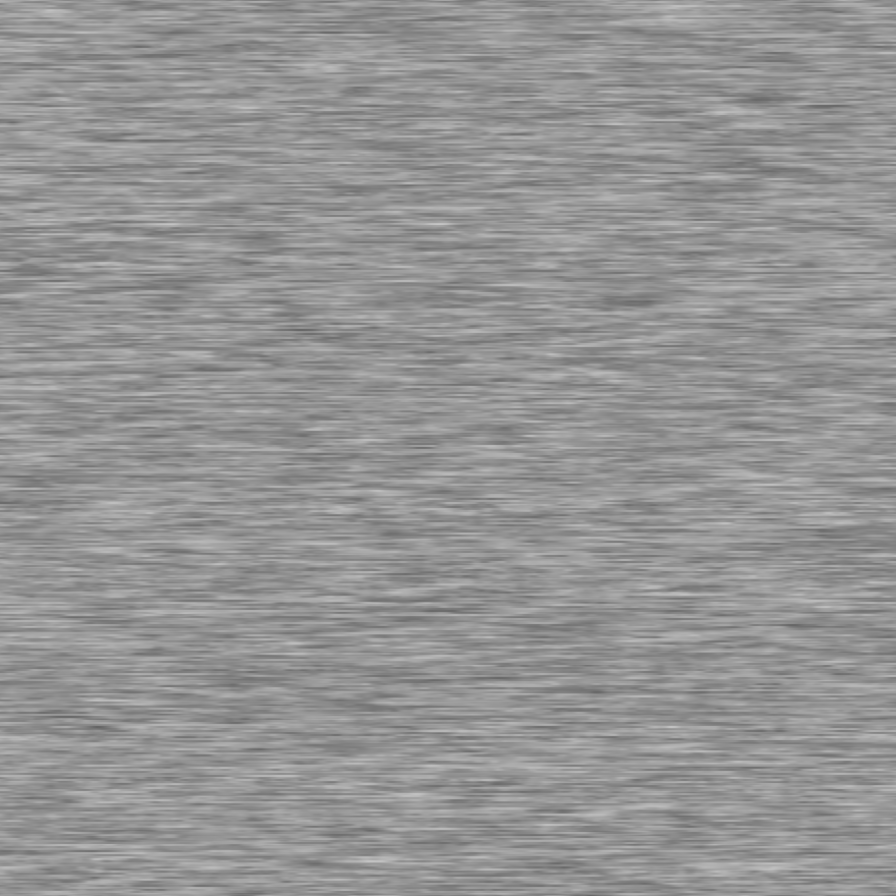
Reproduce this texture procedurally as a WebGL 2 fragment shader.

```glsl
#version 300 es
precision highp float;

uniform vec2 u_resolution;
out vec4 fragColor;

#define BASE_GRAY 0.581
#define CONTRAST 0.155
#define LAYERS 4
#define FINE_ROWS 440.0
#define FINE_CELLS 24.0
#define ROW_RATIO 0.58
#define CELL_RATIO 0.8
#define LAYER_GAIN 0.64
#define GRIT 0.4
#define GRIT_SCALE 3.3
#define ROW_EDGE 0.22

// Integer hash of a cell, returned in 0..1
float hash(ivec2 cell, int seed) {
    uint h = uint(cell.x) * 73856093u ^ uint(cell.y) * 19349663u ^ uint(seed) * 83492791u;
    h = (h ^ (h >> 16)) * 73244475u;
    h = (h ^ (h >> 15)) * 73244475u;
    return float((h ^ (h >> 16)) & 65535u) / 65535.0;
}

// Centred noise along a single line
float lineNoise(float x, int row, int seed) {
    int cell = int(floor(x));
    float left = hash(ivec2(cell, row), seed);
    float right = hash(ivec2(cell + 1, row), seed);
    return mix(left, right, smoothstep(0.1, 0.9, fract(x))) - 0.5;
}

// One row of long strokes broken by shorter grit, with its own phase and stretch
float rowNoise(float x, int row, int seed) {
    float stretch = mix(0.6, 1.5, hash(ivec2(7, row), seed + 31));
    float along = x * stretch + 64.0 * hash(ivec2(3, row), seed + 57);
    return lineNoise(along, row, seed) + GRIT * lineNoise(along * GRIT_SCALE, row, seed + 83);
}

// Stack rows with crisp but smoothed borders
float streaks(vec2 p, int seed) {
    int row = int(floor(p.y));
    float blend = smoothstep(ROW_EDGE, 1.0 - ROW_EDGE, fract(p.y));
    return mix(rowNoise(p.x, row, seed), rowNoise(p.x, row + 1, seed), blend);
}

void main() {
    vec2 uv = gl_FragCoord.xy / u_resolution;

    // Sum from hairline scratches to faint wider bands
    vec2 scale = vec2(FINE_CELLS, FINE_ROWS);
    float weight = 1.0;
    float brushing = 0.0;
    for (int layer = 0; layer < LAYERS; layer++) {
        brushing += weight * streaks(uv * scale, layer * 101 + 11);
        scale *= vec2(CELL_RATIO, ROW_RATIO);
        weight *= LAYER_GAIN;
    }

    fragColor = vec4(vec3(BASE_GRAY + CONTRAST * brushing), 1.0);
}
```
